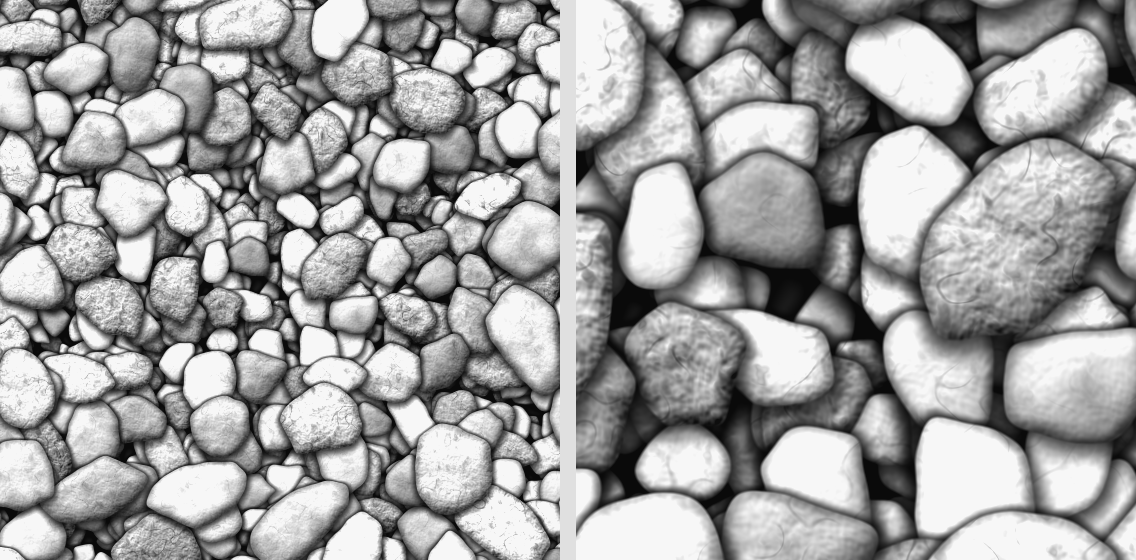
Left: the whole. Right: its middle third, enlarged.
Give the GLSL for this texture, as a WebGL 2 fragment shader.

```glsl
#version 300 es
precision highp float;
// A bed of grey pebbles lit from above. Jittered grids of rounded polygons
// are painted from small, deep stones up to large ones; each stone casts a
// soft contact shadow and carries its own tone, facets, pits and cracks.

uniform vec2 u_resolution;
out vec4 fragColor;

#define LAYERS 5
#define SMALLEST_CELL 0.046
#define LAYER_GROWTH 1.29
#define JITTER 0.3
#define SIDES 7
#define SHADOW_WIDTH 0.013
#define SHADOW_FLOOR 0.24
#define EDGE_SOFTNESS 0.0011
#define GRAIN_SCALE 62.0
#define RELIEF 0.62
#define AMBIENT 0.34
#define GAIN 1.08

const float TAU = 6.2831853;
const vec3 LIGHT = normalize(vec3(-0.25, 0.55, 0.85));

vec2 hash2(vec2 p) {
    vec3 h = fract(p.xyx * vec3(0.1031, 0.1030, 0.0973));
    h += dot(h, h.yzx + 33.33);
    return fract((h.xx + h.yz) * h.zy);
}

mat2 rotation(float a) {
    float c = cos(a), s = sin(a);
    return mat2(c, s, -s, c);
}

float cornerSlope(vec2 cell, vec2 offset) {
    return dot(hash2(cell) * 2.0 - 1.0, offset);
}

float gradientNoise(vec2 p) {
    vec2 i = floor(p), f = p - i;
    vec2 w = f * f * f * (f * (f * 6.0 - 15.0) + 10.0);
    vec2 e = vec2(1.0, 0.0);
    float low = mix(cornerSlope(i, f), cornerSlope(i + e, f - e), w.x);
    float high = mix(cornerSlope(i + e.yx, f - e.yx), cornerSlope(i + 1.0, f - 1.0), w.x);
    return mix(low, high, w.y);
}

float grain(vec2 p) {
    return gradientNoise(p) + 0.6 * gradientNoise(p * 2.1 + 7.3)
         + 0.4 * gradientNoise(p * 4.3 + 19.1);
}

// Rounded polygon: x is 0 at the centre and 1 on the outline, yz its gradient.
vec3 stoneGauge(vec2 q, vec2 seed, float sharpness) {
    float sum = 0.0;
    vec2 slope = vec2(0.0);
    for (int k = 0; k < SIDES; k++) {
        vec2 h = hash2(seed + float(k) * 17.0);
        float a = TAU * (float(k) + 0.7 * h.x) / float(SIDES);
        vec2 side = vec2(cos(a), sin(a)) / mix(0.78, 1.12, h.y);
        float t = max(dot(q, side), 0.0);
        float w = pow(t, sharpness - 1.0);
        sum += w * t;
        slope += w * side;
    }
    sum = max(sum, 1e-12);
    float g = pow(sum, 1.0 / sharpness);
    return vec3(g, slope * g / sum);
}

// Brightness of a stone's surface; offset is measured from its centre.
float stoneShade(vec2 offset, vec2 seed, float g, vec2 slope) {
    vec2 look = hash2(seed + 3.7), kind = hash2(seed + 9.2);
    float rough = mix(0.25, 1.0, kind.x * kind.x);
    vec2 tp = offset * GRAIN_SCALE + look * 90.0;

    // Facets near the middle, a steep shoulder at the rim, broad lumps
    vec2 lumps = vec2(gradientNoise(tp * 0.42), gradientNoise(tp * 0.42 + 31.0));
    vec2 bend = slope * (mix(0.1, 0.5, kind.y) * g + 1.35 * pow(g, 5.0));
    bend += (look - 0.5) * 0.5 + lumps * 0.65;
    float diffuse = max(dot(normalize(vec3(bend, 1.0)), LIGHT), 0.0);
    float shade = mix(0.72, 1.12, look.y) * (AMBIENT + 0.82 * diffuse);

    // Fine relief, dark pits and broken hairline cracks
    float surface = grain(tp);
    shade += RELIEF * rough * (surface - grain(tp + LIGHT.xy * 0.3));
    shade *= 1.0 - 0.42 * rough * smoothstep(0.15, 0.55, surface);
    float crack = 1.0 - smoothstep(0.0, 0.06, abs(gradientNoise(tp * 0.75 + 53.0)));
    shade *= 1.0 - 0.35 * rough * crack * smoothstep(-0.1, 0.2, lumps.x);

    return shade * (1.0 - 0.3 * smoothstep(0.78, 1.02, g));
}

void main() {
    vec2 p = gl_FragCoord.xy / u_resolution.y;
    float soft = max(EDGE_SOFTNESS, 0.7 / u_resolution.y);
    vec2 wobble = vec2(gradientNoise(p * 34.0), gradientNoise(p * 34.0 + 47.0));
    vec2 warped = p + 0.005 * wobble;
    float tone = 0.1;

    for (int layer = 0; layer < LAYERS; layer++) {
        float level = float(layer) / float(LAYERS - 1);
        float cellSize = SMALLEST_CELL * pow(LAYER_GROWTH, float(layer));
        float presence = 1.0 - 0.68 * level * level;
        mat2 turn = rotation(1.3 * float(layer) + 0.4);
        vec2 u = turn * warped / cellSize + 40.0 + 13.7 * float(layer);

        for (int n = 0; n < 9; n++) {
            vec2 cell = floor(u) + vec2(n % 3 - 1, n / 3 - 1);
            vec2 seed = cell + 131.0 * float(layer);
            vec2 size = hash2(seed + 0.5), pose = hash2(seed + 5.1);
            if (hash2(seed + 7.9).x > presence) continue;

            vec2 centre = cell + 0.5 + JITTER * (hash2(seed) * 2.0 - 1.0);
            vec2 offset = ((u - centre) * turn) * cellSize;
            float radius = cellSize * mix(0.42, 0.62, size.x);
            vec2 axes = radius * vec2(mix(1.0, 1.32, size.y), mix(1.0, 0.76, size.y));
            mat2 spin = rotation(TAU * pose.x);
            vec3 gauge = stoneGauge(spin * offset / axes, seed, mix(5.0, 15.0, pose.y));
            if (gauge.x > 2.2) continue;

            vec2 slope = ((gauge.yz / axes) * spin) * axes.y;
            float dist = (gauge.x - 1.0) * axes.y / max(length(slope), 0.3);
            float reach = SHADOW_WIDTH * (1.0 - 0.5 * slope.y / max(length(slope), 0.01));
            tone *= mix(SHADOW_FLOOR, 1.0, smoothstep(-0.15, 1.0, dist / reach));
            if (dist < soft) {
                float shade = stoneShade(offset, seed, gauge.x, slope) * mix(0.82, 1.0, level);
                tone = mix(tone, max(shade, 0.05), smoothstep(soft, -soft, dist));
            }
        }
    }
    fragColor = vec4(vec3(clamp(tone * GAIN, 0.04, 0.97)), 1.0);
}
```
